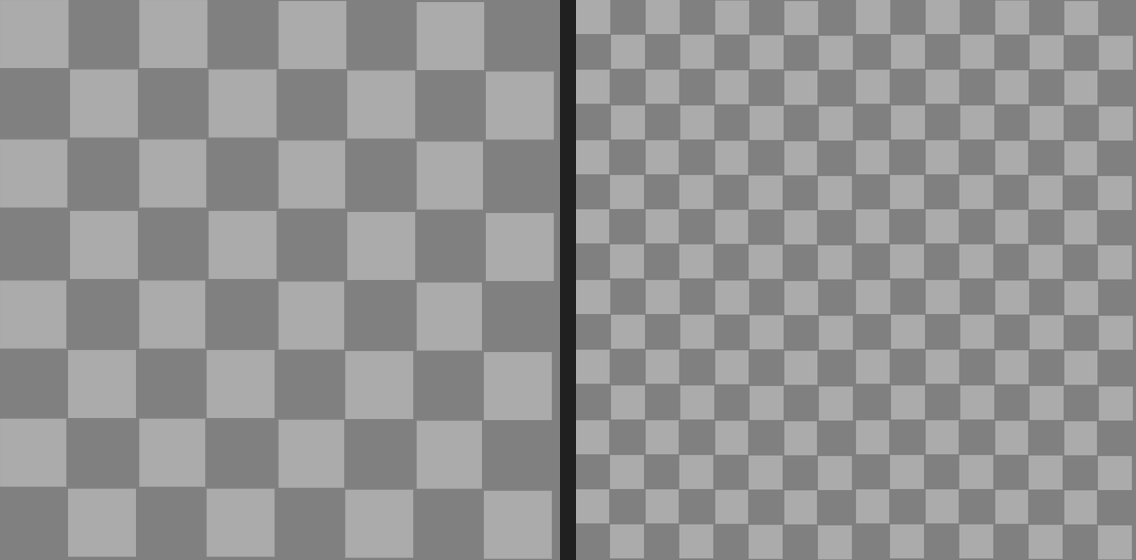
Left: one tile. Right: repeated 2 by 2.
A WebGL 2 fragment shader for this pattern:

```glsl
#version 300 es
precision highp float;
// Grey checkerboard of 8 by 8 cells: 32 light squares laid on a darker ground.
// Each square is a wrapped box distance, and rows and columns drift slightly
// so that narrow gaps of uneven width open between the squares.

uniform vec2 u_resolution;
out vec4 fragColor;

const float SIDE = 768.0; // layout units across the canvas, 96 per cell

// Vertical slip of each row from the even grid, counted from the top
const float ROW_SLIP[8] = float[8](0.0, -0.7, -0.7, 1.3, 0.7, 0.0, -1.8, -1.8);

// Signed distance to a box, repeating with the canvas
float wrappedBox(vec2 point, vec2 corner, vec2 size) {
    vec2 offset = point - corner - 0.5 * size;
    offset = abs(mod(offset + 0.5 * SIDE, SIDE) - 0.5 * SIDE) - 0.5 * size;
    return max(offset.x, offset.y);
}

// Left edge and width of a light square
vec2 horizontalSpan(int row, float pair) {
    if (row % 2 == 0) {
        float width = max(94.0 - 0.8 * float(row), 91.0) - 0.5 * pair;
        return vec2(min(191.0 * pair, 571.5), width);
    }
    float start = row < 4 ? 96.0 : 93.3;
    return vec2(start + 190.1 * pair, 93.2);
}

void main() {
    vec2 point = gl_FragCoord.xy / u_resolution * SIDE;
    point.y = SIDE - point.y; // rows run downwards from the top
    float softness = max(SIDE / min(u_resolution.x, u_resolution.y), 1.5);

    // Union of all light squares
    float light = 0.0;
    for (int row = 0; row < 8; row++) {
        for (int column = 0; column < 4; column++) {
            float pair = float(column);
            vec2 span = horizontalSpan(row, pair);
            float top = 96.0 * float(row) + ROW_SLIP[row] + 1.4 * max(pair - 1.0, 0.0);
            float dist = wrappedBox(point, vec2(span.x, top), vec2(span.y, 93.3));
            light = max(light, clamp(0.5 - dist / softness, 0.0, 1.0));
        }
    }

    vec3 groundGrey = vec3(0.50);
    vec3 squareGrey = vec3(0.67);
    fragColor = vec4(mix(groundGrey, squareGrey, light), 1.0);
}
```
